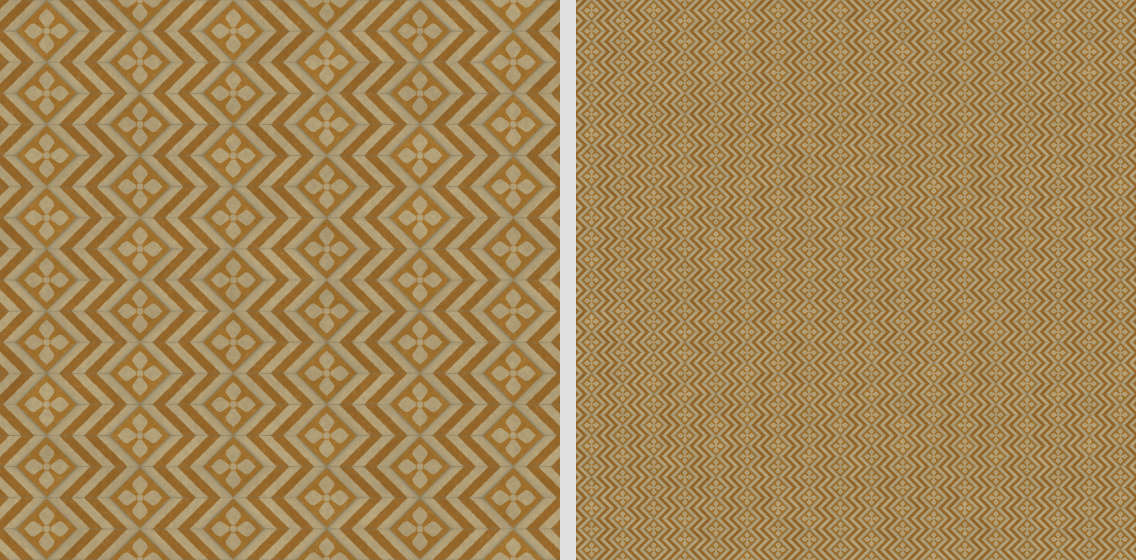
Left: one tile. Right: repeated 3 by 3.
A three.js fragment shader for this pattern:

```glsl
// Encaustic cement tiles: columns of flowered diamonds between striped zigzag bands, lightly worn.
varying vec2 vUv;

float hash(vec2 p) {
  vec3 q = fract(p.xyx * vec3(0.1031, 0.1030, 0.0973));
  q += dot(q, q.yzx + 33.33);
  return fract((q.x + q.y) * q.z);
}

float cornerSlope(vec2 cell, vec2 offset, float period) {
  float angle = 6.2832 * hash(mod(cell, period) + period);
  return dot(vec2(cos(angle), sin(angle)), offset);
}

// Gradient noise that wraps after a whole number of cells
float noise(float period) {
  vec2 p = vUv * period, c = floor(p), f = p - c;
  vec2 s = f * f * f * (f * (f * 6.0 - 15.0) + 10.0);
  vec2 e = vec2(1.0, 0.0);
  return mix(
    mix(cornerSlope(c, f, period), cornerSlope(c + e, f - e, period), s.x),
    mix(cornerSlope(c + e.yx, f - e.yx, period), cornerSlope(c + 1.0, f - 1.0, period), s.x), s.y);
}

float fill(float d, float aa) {
  return 1.0 - smoothstep(-aa, aa, d);
}

// Smooth union
float blend(float a, float b, float k) {
  float h = max(k - abs(a - b), 0.0) / k;
  return min(a, b) - h * h * k * 0.25;
}

// Four petals with a tapered base, round shoulders and a pointed tip
float flower(vec2 p) {
  p = abs(p);
  if (p.x > p.y) p = p.yx;
  float h = clamp((p.y - 0.07) / 0.125, 0.0, 1.0);
  float body = length(vec2(p.x, p.y - 0.07 - 0.125 * h)) - mix(0.032, 0.123, h);
  float tip = (p.x + abs(p.y - 0.305) - 0.057) * 0.707;
  return min(blend(body, tip, 0.025), length(p) - 0.066);
}

void main() {
  // Nine diamonds up, three pairs of staggered columns across
  vec2 q = vUv * 9.0;
  float aa = 0.7 * max(fwidth(q.x), fwidth(q.y));
  float column = floor(q.x / 1.5);
  float row = q.y + 0.5 * mod(column, 2.0);
  vec2 p = vec2(q.x - 1.5 * column - 0.75, fract(row) - 0.5);

  // Horizontal distance outwards from the diamond edge
  float u = abs(p.x) + abs(p.y) - 0.5;
  float diamond = u * 0.707;
  float inside = fill(diamond + 0.006, aa);

  // Wear layers
  float cloud = noise(18.0) + 0.6 * noise(45.0);
  float grain = noise(110.0) + 0.7 * noise(230.0);
  float speck = noise(160.0);

  // Slightly different tint for each diamond and each half-row of a band
  float band = mod(column - step(p.x, 0.0) + 6.0, 6.0);
  float tileTint = hash(vec2(mod(column, 6.0), mod(floor(row), 9.0)) + 5.0) - 0.5;
  float bandTint = hash(vec2(band, mod(floor(q.y * 2.0), 18.0)) + 41.0) - 0.5;

  vec3 cream = vec3(0.695, 0.625, 0.472);
  vec3 brown = vec3(0.580, 0.400, 0.165);
  vec3 ochre = vec3(0.620, 0.435, 0.175);

  // Zigzag band: cream, brown, cream, brown, cream
  float stripe = (abs(abs(u - 0.5) - 0.2) - 0.1) * 0.707;
  vec3 color = mix(cream, brown, fill(stripe + 0.003 * grain, aa));
  color *= 1.0 + 0.035 * bandTint;

  // Diamond with flower and ringed centre
  float bloom = fill(flower(p) + 0.003 * grain, aa);
  float ring = fill(abs(length(p) - 0.061) - 0.006, aa);
  vec3 tile = mix(ochre, cream * 0.985, bloom);
  tile = mix(tile, ochre, ring * 0.9);
  color = mix(color, tile * (1.0 + 0.045 * tileTint), inside);

  // Mottling and pale chips
  color *= 1.0 + 0.045 * cloud + 0.055 * grain;
  color = mix(color, cream, 0.22 * smoothstep(0.32, 0.55, speck + 0.25 * cloud));

  // Grey grime gathered along the diamond edges and the horizontal joints
  float joint = min(abs(p.y), 0.5 - abs(p.y));
  float edge = abs(diamond);
  float outside = 1.0 - inside;
  float grime = 0.48 * exp(-edge * 32.0) * mix(0.55, 1.0, outside);
  grime += 0.16 * exp(-joint * 40.0) * outside;
  color = mix(color, vec3(0.53, 0.50, 0.40), clamp(grime * (1.0 + 0.9 * cloud + 0.8 * grain), 0.0, 0.7));

  // Thin, uneven grout lines
  float seam = fill(joint + 0.004 * grain - 0.005, aa) * outside;
  float rim = fill(edge + 0.006 * grain - 0.006, aa);
  float grout = max(seam * 0.55, rim * 0.45) * clamp(0.8 + 0.9 * cloud, 0.3, 1.0);
  color = mix(color, vec3(0.47, 0.43, 0.33), grout);

  gl_FragColor = vec4(color, 1.0);
}
```
